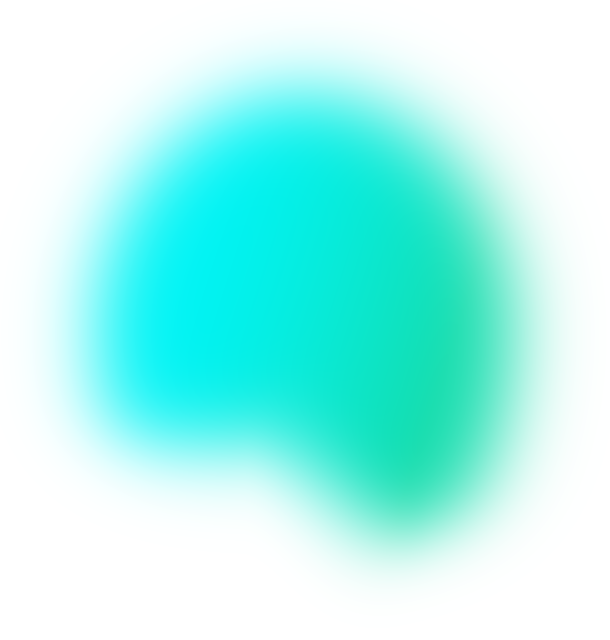
Give the GLSL for this background, as a Shadertoy shader.

```glsl
// A soft blurred blob on white, turning from cyan on the left to green at the lower right.

const vec3 WHITE = vec3(1.0);
const vec3 CYAN  = vec3(0.0, 0.955, 0.96);
const vec3 GREEN = vec3(0.075, 0.865, 0.68);
const float BLUR = 0.06;

// Coverage of a Gaussian-blurred edge; distance is negative inside.
float blurredEdge(float dist, float sigma) {
    float z = clamp(-dist / sigma, -5.0, 5.0);
    return 1.0 / (1.0 + exp(-z * (1.5976 + 0.0706 * z * z)));
}

// Approximate signed distance to an ellipse centred on the origin.
float ellipseDistance(vec2 p, vec2 radii) {
    float k = length(p / radii);
    return k * (k - 1.0) / max(length(p / (radii * radii)), 1e-4);
}

// Dome whose lower half is taller than its upper half.
float domeDistance(vec2 p, vec2 centre, float width, float top, float bottom) {
    vec2 q = p - centre;
    return ellipseDistance(q, vec2(width, q.y > 0.0 ? top : bottom));
}

// Signed distance to the space above an S-curve that drops to the right.
float floorDistance(vec2 p, float level, float drop, float start, float end) {
    float t = clamp((p.x - start) / (end - start), 0.0, 1.0);
    float height = level - drop * t * t * (3.0 - 2.0 * t);
    float slope = 6.0 * drop * t * (1.0 - t) / (end - start);
    return (height - p.y) / sqrt(1.0 + slope * slope);
}

// Cyan to green along a slightly tilted axis.
vec3 blobColour(vec2 p) {
    float t = (dot(p, vec2(0.95, -0.3)) + 0.213) / 0.443;
    return mix(CYAN, GREEN, pow(clamp(t, 0.0, 1.0), 1.4));
}

void mainImage(out vec4 fragColor, in vec2 fragCoord) {
    // Canvas heights, measured from the centre
    vec2 p = (fragCoord - 0.5 * iResolution.xy) / iResolution.y;

    // Multiplying the two soft edges rounds the corners where they meet
    float dome = blurredEdge(domeDistance(p, vec2(-0.001, -0.021), 0.323, 0.371, 0.43), BLUR);
    float base = blurredEdge(floorDistance(p, -0.197, 0.15, -0.099, 0.187), BLUR);

    fragColor = vec4(mix(WHITE, blobColour(p), dome * base), 1.0);
}
```
